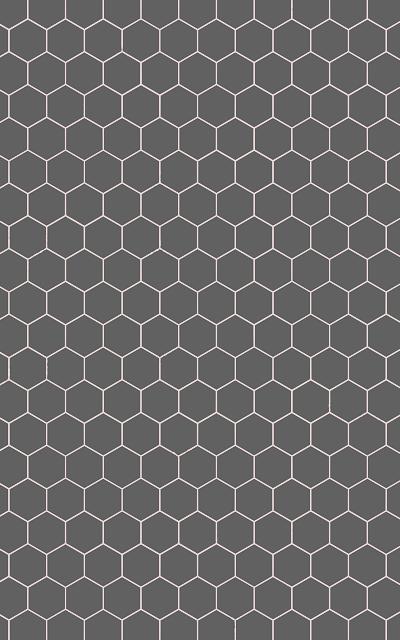
Write a Shadertoy shader that draws this pattern.

```glsl
// Thin pale outlines of pointy-top hexagons on a flat grey ground.
// Two interleaved rectangular grids give the nearest cell centre; the distance
// to the cell border draws the line, and gradient noise roughens it slightly.

vec2 hashGradient(vec2 cell) {
    vec2 h = vec2(dot(cell, vec2(127.1, 311.7)), dot(cell, vec2(269.5, 183.3)));
    return 2.0 * fract(sin(h) * 43758.5) - 1.0;
}

float gradientNoise(vec2 p) {
    vec2 i = floor(p);
    vec2 f = p - i;
    vec2 u = f * f * f * (f * (f * 6.0 - 15.0) + 10.0);
    vec2 e = vec2(0.0, 1.0);
    float bottom = mix(dot(hashGradient(i), f),
                       dot(hashGradient(i + e.yx), f - e.yx), u.x);
    float top = mix(dot(hashGradient(i + e.xy), f - e.xy),
                    dot(hashGradient(i + e.yy), f - e.yy), u.x);
    return mix(bottom, top, u.y);
}

// Distance to the border of the hexagon of width 1 that contains p.
float hexBorder(vec2 p) {
    vec2 period = vec2(1.0, 1.73205);
    vec2 a = mod(p + 0.5 * period, period) - 0.5 * period;
    vec2 b = mod(p, period) - 0.5 * period;
    vec2 q = abs(dot(a, a) < dot(b, b) ? a : b);
    return 0.5 - max(q.x, dot(q, vec2(0.5, 0.86603)));
}

void mainImage(out vec4 fragColor, in vec2 fragCoord) {
    // One unit is one hexagon width
    vec2 p = fragCoord / iResolution.y * vec2(16.965, 16.898) - vec2(0.737, 0.236);
    float pixel = 16.9 / iResolution.y;
    float border = hexBorder(p);

    // Slow width drift, plus fine ragged chips on a few edges
    float chipped = smoothstep(0.25, 0.45, gradientNoise(p * 0.9 + 7.3));
    float halfWidth = 0.0195 + 0.004 * gradientNoise(p * 0.6)
                    + 0.016 * chipped * gradientNoise(p * 13.0);

    // Grey ground with a faint darker rim beside each line
    vec3 color = mix(vec3(0.335), vec3(0.38), smoothstep(0.043, 0.043 + 0.5 * pixel, border));

    // Pale pinkish outline
    float line = 1.0 - smoothstep(halfWidth - 0.5 * pixel, halfWidth + 0.5 * pixel, border);
    color = mix(color, vec3(0.96, 0.89, 0.885), line);

    fragColor = vec4(color, 1.0);
}
```
